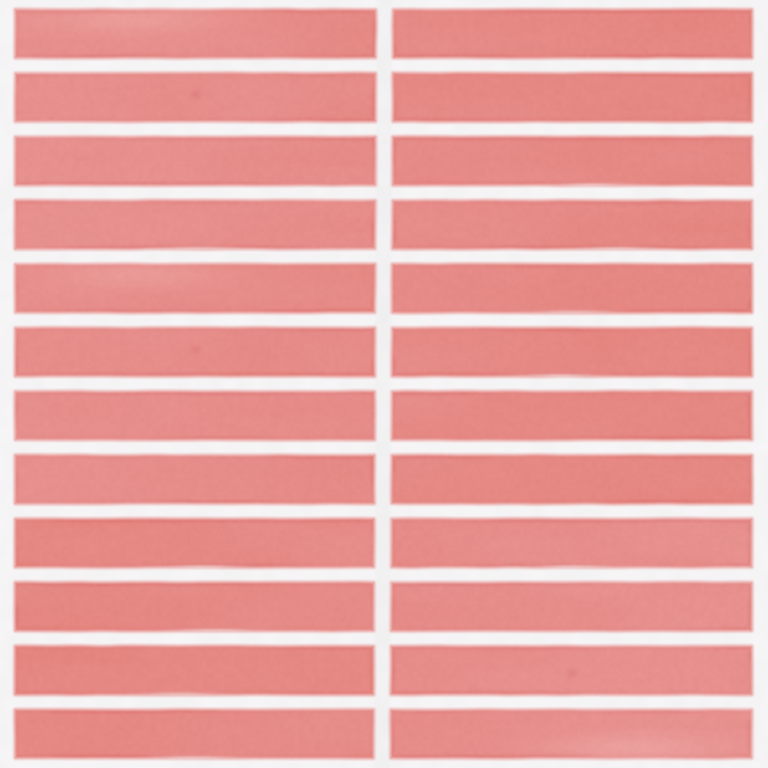
Write a WebGL 1 fragment shader that draws this pattern.

```glsl
precision highp float;

uniform vec2 u_resolution;

#define GRID vec2(2.0, 12.0)
#define PITCH vec2(0.4910, 0.0829)
#define ORIGIN vec2(0.0084, 0.0028)
#define HALF_TILE vec2(0.2352, 0.0325)
#define CORNER 0.002
#define EDGE_SOFTNESS 0.0042
#define JOINT_LEAN 0.0035
#define PALE_GLAZE vec3(0.905, 0.568, 0.560)
#define DEEP_GLAZE vec3(0.896, 0.518, 0.498)
#define GROUT vec3(0.962, 0.957, 0.962)

float hash(vec2 p) {
  p = fract(p * vec2(0.1031, 0.1137));
  p += dot(p, p.yx + 33.33);
  return fract((p.x + p.y) * p.x * 57.31);
}

float noise(vec2 p) {
  vec2 i = floor(p), f = fract(p);
  f = f * f * (3.0 - 2.0 * f);
  return mix(mix(hash(i), hash(i + vec2(1.0, 0.0)), f.x),
             mix(hash(i + vec2(0.0, 1.0)), hash(i + 1.0), f.x), f.y);
}

float roundedBox(vec2 p, vec2 halfSize, float radius) {
  vec2 q = abs(p) - halfSize + radius;
  return length(max(q, 0.0)) + min(max(q.x, q.y), 0.0) - radius;
}

float blob(vec2 p, vec2 radius) {
  vec2 q = p / radius;
  return exp(-dot(q, q));
}

// Glaze of one tile: sheen across the sheet, broad mottling and fine grain
vec3 glaze(vec2 sheet, vec2 local, float row, vec2 cell) {
  float depth = 0.15 + 0.65 * smoothstep(0.0, 1.0, sheet.x);
  depth += 0.25 * (hash(cell + 7.0) - 0.5);
  depth += 0.35 * (noise(sheet * vec2(9.0, 34.0) + cell * 5.0) - 0.5);
  vec3 color = mix(PALE_GLAZE, DEEP_GLAZE, clamp(depth, 0.0, 1.0));

  // Gloss on the first row of a set, a faint spot on the second
  float first = 1.0 - step(0.5, row);
  float second = step(0.5, row) * (1.0 - step(1.5, row));
  color += vec3(0.015, 0.055, 0.055) * first
         * blob(vec2(sheet.x - 0.18, local.y - 0.018), vec2(0.11, 0.018));
  color -= vec3(0.025, 0.045, 0.04) * second
         * blob(vec2(sheet.x - 0.255, local.y - 0.003), vec2(0.006));

  float grain = noise(sheet * 150.0) + noise(sheet * 260.0) - 1.0;
  return color + 0.010 * grain;
}

void main() {
  vec2 uv = gl_FragCoord.xy / u_resolution;
  float soft = max(EDGE_SOFTNESS, 1.0 / u_resolution.y);

  // The central joint leans slightly while the outer edges stay upright
  vec2 p = uv;
  p.x += JOINT_LEAN * (0.6 - uv.y) * (1.0 - abs(2.0 * uv.x - 1.0));

  vec2 grid = (p - ORIGIN) / PITCH;
  vec2 cell = clamp(floor(grid), vec2(0.0), GRID - 1.0);
  vec2 local = (grid - cell - 0.5) * PITCH;

  // Sets of four rows; the lowest set is turned half a revolution
  float turned = 1.0 - step(3.5, cell.y);
  float row = mod(mix(GRID.y - 1.0 - cell.y, cell.y, turned), 4.0);
  vec2 sheet = mix(uv, 1.0 - uv, turned);
  vec2 face = mix(local, -local, turned);

  // Slightly uneven tile edge
  float wobble = noise(uv * 30.0 + cell * 3.0) - 0.5;
  float d = roundedBox(local, HALF_TILE, CORNER) + 0.0010 * wobble;
  float tile = 1.0 - smoothstep(-soft, soft, d);

  vec3 color = glaze(sheet, face, row, cell);

  // Thin deeper rim, strongest where the glaze pools
  float rim = exp(-pow((d + 0.004) / 0.0025, 2.0));
  float pooled = smoothstep(0.35, 0.8, noise(uv * vec2(7.0, 40.0) + 11.0));
  color -= vec3(0.02, 0.05, 0.05) * rim * (0.2 + 0.6 * pooled);

  // Worn streak on the lower rim of some tiles
  float worn = step(0.65, hash(cell + 23.0));
  float wearX = 0.12 * (hash(cell + 41.0) - 0.5);
  float wear = worn * blob(local - vec2(wearX, -HALF_TILE.y + 0.002),
                           vec2(0.045, 0.0025));
  color = mix(color, GROUT, 0.35 * wear);

  // Grout is a little greyer in the upright joint
  float upright = 1.0 - smoothstep(0.007, 0.014, abs(p.x - ORIGIN.x - PITCH.x));
  vec3 grout = GROUT - 0.014 * upright + 0.012 * (noise(uv * 60.0) - 0.5);

  gl_FragColor = vec4(mix(grout, color, tile), 1.0);
}
```
